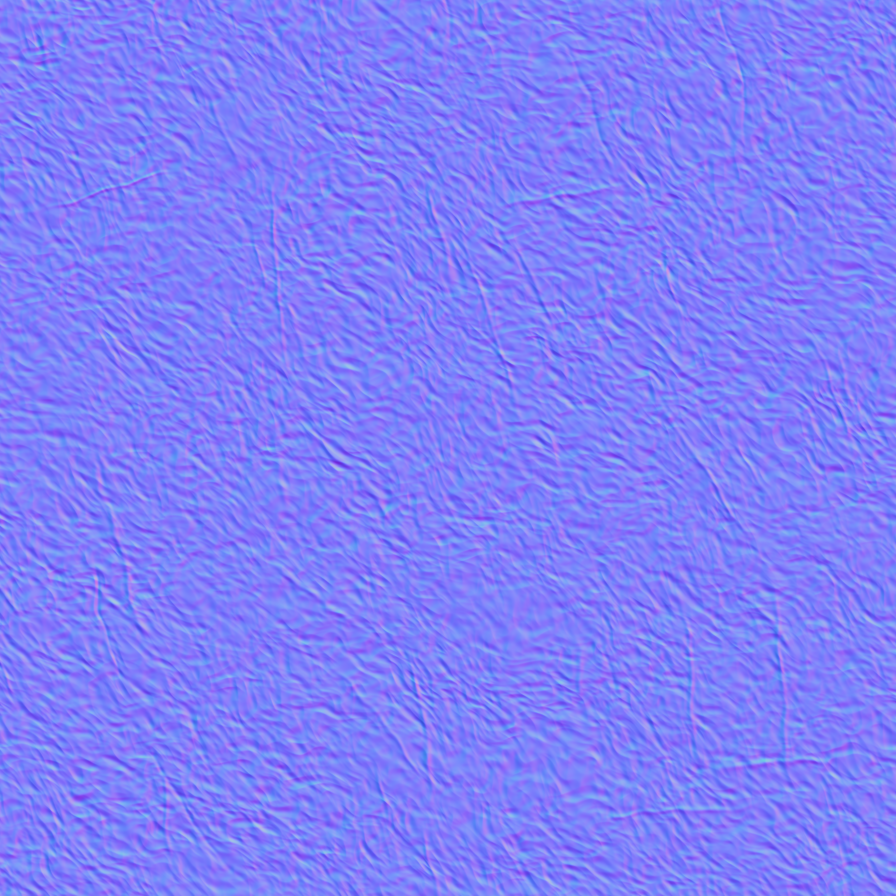
Give the GLSL for this texture map, as a WebGL 2 fragment shader.

```glsl
#version 300 es
precision highp float;
// Tangent-space normal map of finely wrinkled leather or crumpled paper.
// A height field sums directional ridged noise and scattered long creases;
// its slope, taken by finite differences, is encoded as a colour.

uniform vec2 u_resolution;
out vec4 fragColor;

float hash(vec2 p) {
  return fract(sin(dot(p, vec2(127.1, 311.7))) * 43758.5453);
}

vec2 along(float angle) {
  return vec2(cos(angle), sin(angle));
}

// Contribution of one lattice corner to the gradient noise
float corner(vec2 cell, vec2 offset) {
  return dot(along(6.28318 * hash(cell)), offset);
}

float noise(vec2 p) {
  vec2 i = floor(p), f = p - i;
  vec2 u = f * f * f * (f * (f * 6.0 - 15.0) + 10.0);
  vec2 x = vec2(1.0, 0.0);
  float low = mix(corner(i, f), corner(i + x, f - x), u.x);
  float high = mix(corner(i + x.yx, f - x.yx), corner(i + 1.0, f - 1.0), u.x);
  return mix(low, high, u.y);
}

// Fine wrinkles: stretched ridged noise in several directions, in patches
float wrinkles(vec2 p) {
  float h = 0.0;
  for (int k = 0; k < 4; k++) {
    float n = float(k);
    float angle = -0.65 + 0.55 * sin(n * 2.1);
    vec2 dir = along(angle);
    vec2 q = vec2(dot(p, dir), dot(p, vec2(-dir.y, dir.x)));
    float ridge = noise(q * vec2(34.0, 74.0 + 7.0 * n) + 17.3 * n);
    float patchy = 0.85 + 0.9 * noise(p * 6.0 + 31.7 * n);
    h -= patchy * (sqrt(ridge * ridge + 0.006) - 0.45 * ridge);
  }
  return 0.0018 * h;
}

// Long thin creases, mostly steep and leaning from upper left to lower right
float creases(vec2 p) {
  float h = 0.0;
  for (int k = 0; k < 54; k++) {
    vec2 id = vec2(float(k), 3.7);
    vec2 centre = vec2(hash(id), hash(id + 11.0)) * 1.1 - 0.05;
    float kind = hash(id + 23.0);
    float angle = kind < 0.68 ? -1.35 : (kind < 0.9 ? -0.8 : 0.1);
    vec2 dir = along(angle + 0.35 * (hash(id + 37.0) - 0.5));
    float reach = mix(0.035, 0.15, pow(hash(id + 41.0), 2.0));
    float width = mix(0.0022, 0.0036, hash(id + 53.0));
    vec2 d = p - centre;
    float t = dot(d, dir) / reach;
    float across = dot(d, vec2(-dir.y, dir.x)) / width;
    float fade = 1.0 - smoothstep(0.45, 1.0, abs(t));
    float side = hash(id + 67.0) < 0.7 ? 1.0 : -1.0;
    h += side * fade * width * 0.38 * exp(-across * across);
  }
  return h;
}

float height(vec2 p) {
  // Bend the coordinates so that no wrinkle runs perfectly straight
  vec2 bend = vec2(noise(p * 8.0), noise(p * 8.0 + 40.0));
  vec2 jitter = vec2(noise(p * 31.0 + 70.0), noise(p * 31.0 + 95.0));
  vec2 q = p + 0.016 * bend + 0.005 * jitter;
  float swell = 0.0016 * noise(q * 17.0 + 5.0);
  float grain = 0.0009 * noise(q * 98.0 + 9.0);
  return wrinkles(q) + creases(q) + swell + grain;
}

void main() {
  vec2 uv = gl_FragCoord.xy / min(u_resolution.x, u_resolution.y);

  // Slope by forward differences
  float e = 0.0016;
  float h = height(uv);
  vec2 slope = vec2(height(uv + vec2(e, 0.0)), height(uv + vec2(0.0, e))) - h;
  slope /= e;

  // Encode the normal
  vec3 normal = normalize(vec3(-slope * vec2(0.9, 1.0), 1.0));
  vec3 colour = 0.5 + normal * vec3(0.5, 0.5, 0.485);
  fragColor = vec4(colour, 1.0);
}
```
